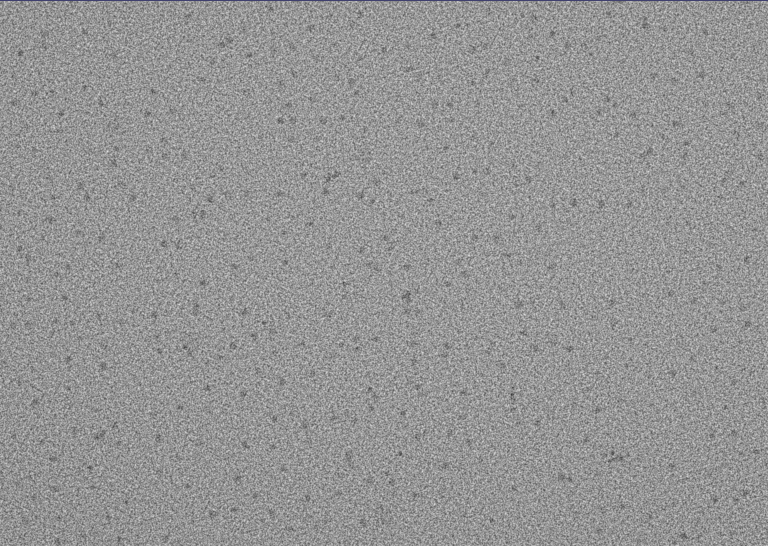
This texture is drawn by a Shadertoy shader. Its source:

```glsl
// Grainy grey field strewn with small soft dark spots, faint blotches and debris.
// Three rotated layers of fine gradient noise make the grain; spots are jittered
// on a grid, and a broad falloff shades the field. Units: canvas height = 1.

const float BASE_GREY     = 0.598;  // brightest background level
const float SHADE_FALLOFF = 0.045;  // darkening away from the bright centre
const vec2  BRIGHT_CENTRE = vec2(0.6, 0.65);
const vec3  GRAIN_FREQ    = vec3(340.0, 230.0, 130.0); // cells per canvas height
const vec3  GRAIN_WEIGHT  = vec3(1.0, 0.8, 0.45);
const float GRAIN_GAIN    = 0.242;
const float SPOT_CELL     = 0.04;
const float SPOT_SHARE    = 0.56;   // chance that a cell holds a spot
const float SPOT_CLUMPING = 0.4;
const float SPOT_RADIUS   = 0.0068;
const float SPOT_DEPTH    = 0.1;
const int   BLOTCH_COUNT  = 4;
const float BLOTCH_RADIUS = 0.02;
const float BLOTCH_DEPTH  = 0.035;
const int   DEBRIS_COUNT  = 5;
const int   DEBRIS_PARTS  = 5;
const float DEBRIS_SPREAD = 0.011;
const float DEBRIS_DEPTH  = 0.15;
const float EDGE_WIDTH    = 0.0018; // thin line along the top
const vec3  EDGE_COLOUR   = vec3(0.25, 0.25, 0.43);

// Integer hash of a lattice point, giving two values in 0..1
vec2 hash2(vec2 p) {
    uvec2 v = uvec2(ivec2(p)) * 1664525u + 1013904223u;
    v.x += v.y * 1664525u;
    v.y += v.x * 1664525u;
    v ^= v >> 16u;
    v.x += v.y * 1664525u;
    v.y += v.x * 1664525u;
    v ^= v >> 16u;
    return vec2(v >> 8u) / 16777216.0;
}

float cornerSlope(vec2 cell, vec2 offset) {
    float angle = 6.28318 * hash2(cell).x;
    return dot(vec2(cos(angle), sin(angle)), offset);
}

float gradientNoise(vec2 p) {
    vec2 i = floor(p), f = p - i;
    vec2 u = f * f * f * (f * (f * 6.0 - 15.0) + 10.0);
    vec2 e = vec2(1.0, 0.0);
    float low  = mix(cornerSlope(i, f), cornerSlope(i + e, f - e), u.x);
    float high = mix(cornerSlope(i + e.yx, f - e.yx), cornerSlope(i + 1.0, f - 1.0), u.x);
    return mix(low, high, u.y);
}

// Each layer is turned further, which hides the noise lattices
float grain(vec2 p) {
    float sum = 0.0;
    for (int i = 0; i < 3; i++) {
        float angle = 0.47 + 0.83 * float(i);
        mat2 turn = mat2(cos(angle), sin(angle), -sin(angle), cos(angle));
        sum += GRAIN_WEIGHT[i] * gradientNoise(turn * p * GRAIN_FREQ[i] + 37.4 * float(i));
    }
    return sum * GRAIN_GAIN;
}

float softDisc(vec2 p, float radius) {
    return 1.0 - smoothstep(0.35 * radius, 1.2 * radius, length(p));
}

// Spots, loosely clumped by a slow noise
float spots(vec2 p) {
    vec2 home = floor(p / SPOT_CELL);
    float dark = 0.0;
    for (int y = -1; y <= 1; y++)
    for (int x = -1; x <= 1; x++) {
        vec2 cell = home + vec2(x, y);
        vec2 centre = (cell + hash2(cell + 100.0)) * SPOT_CELL;
        vec2 pick = hash2(cell + 300.0);
        vec2 form = hash2(cell + 500.0);
        float share = SPOT_SHARE + SPOT_CLUMPING * gradientNoise(cell * 0.23 + 9.5);
        vec2 d = (p - centre) * mix(vec2(0.85, 1.15), vec2(1.15, 0.85), form.x);
        float disc = softDisc(d, SPOT_RADIUS * mix(0.75, 1.2, form.y));
        dark = max(dark, step(pick.x, share) * mix(0.5, 1.4, pick.y) * disc);
    }
    return dark * SPOT_DEPTH;
}

float blotches(vec2 p, float aspect) {
    float dark = 0.0;
    for (int i = 0; i < BLOTCH_COUNT; i++) {
        vec2 centre = hash2(vec2(i, 701)) * vec2(aspect, 1.0);
        dark = max(dark, softDisc(p - centre, BLOTCH_RADIUS));
    }
    return dark * BLOTCH_DEPTH;
}

// Ragged clusters of small dark parts
float debris(vec2 p, float aspect) {
    float dark = 0.0;
    for (int i = 0; i < DEBRIS_COUNT; i++) {
        vec2 centre = mix(vec2(0.1), vec2(0.9), hash2(vec2(i, 811))) * vec2(aspect, 1.0);
        for (int j = 0; j < DEBRIS_PARTS; j++) {
            vec2 offset = (hash2(vec2(i, 900 + j)) * 2.0 - 1.0) * DEBRIS_SPREAD;
            float radius = mix(0.0035, 0.0065, hash2(vec2(j, 950 + i)).x);
            dark = max(dark, softDisc(p - centre - offset, radius));
        }
    }
    return dark * DEBRIS_DEPTH;
}

void mainImage(out vec4 fragColor, in vec2 fragCoord) {
    vec2 uv = fragCoord / iResolution.xy;
    vec2 p = fragCoord / iResolution.y;
    float aspect = iResolution.x / iResolution.y;

    // Broad shading, then dark features, then grain over all
    vec2 away = uv - BRIGHT_CENTRE;
    float grey = BASE_GREY - SHADE_FALLOFF * dot(away, away);
    grey -= max(spots(p), debris(p, aspect)) + blotches(p, aspect);
    grey += grain(p);

    // Thin bluish line on the top edge
    float pixel = 1.0 / iResolution.y;
    float line = smoothstep(-0.5 * pixel, 0.5 * pixel, p.y - 1.0 + EDGE_WIDTH);
    fragColor = vec4(mix(vec3(clamp(grey, 0.0, 1.0)), EDGE_COLOUR, line), 1.0);
}
```
